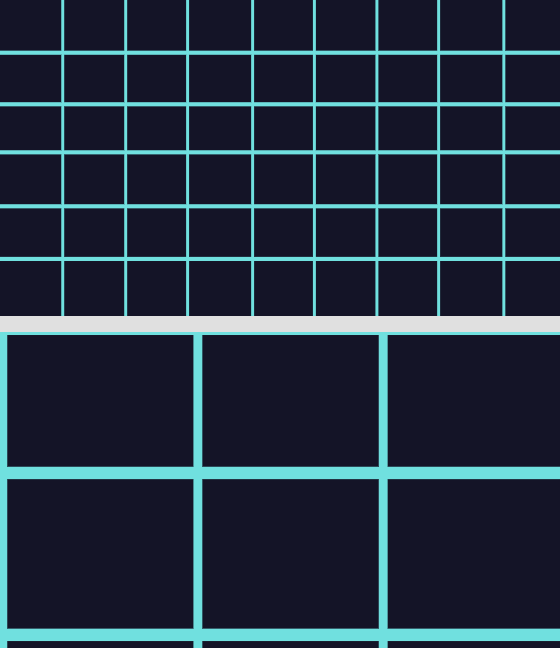
Top: the whole. Bottom: its middle third, enlarged.
Write a Shadertoy shader that draws this pattern.

```glsl
// A bright cyan grid on dark navy: eight upright lines and five level ones.
// Each pixel finds its nearest line on both axes; layered sines nudge the
// lines off an even pitch, and box coverage smooths their edges.

// Lengths are in canvas heights
const vec3 BACKGROUND = vec3(0.078, 0.080, 0.152);
const vec3 LINE_COLOR = vec3(0.440, 0.880, 0.875);

const float COLUMN_COUNT = 8.0;
const float COLUMN_START = 0.1981;
const float COLUMN_PITCH = 0.1991;
const float COLUMN_WIDTH = 0.0094;

const float ROW_COUNT = 5.0;
const float ROW_START = 0.1842;
const float ROW_PITCH = 0.1628;
const float ROW_WIDTH = 0.0131;

// Three sine layers of spacing drift per axis
const vec3 COLUMN_DRIFT = vec3(0.00267, 0.0016, 0.0010);
const vec3 COLUMN_FREQ  = vec3(1.5708, 3.1416, 0.7854);
const vec3 COLUMN_PHASE = vec3(0.709, 3.1416, -1.571);
const vec3 ROW_DRIFT = vec3(0.00493, 0.00352, 0.0);
const vec3 ROW_FREQ  = vec3(1.2566, 2.5133, 0.0);
const vec3 ROW_PHASE = vec3(-2.364, -4.685, 0.0);

// Distance from x to the centre of the nearest line in a finite, uneven row
float lineDistance(float x, float start, float pitch, float count,
                   vec3 drift, vec3 freq, vec3 phase) {
    float index = clamp(floor((x - start) / pitch + 0.5), 0.0, count - 1.0);
    float centre = start + pitch * index + dot(drift, cos(freq * index + phase));
    return abs(x - centre);
}

// Share of a pixel covered by a line of the given width
float coverage(float dist, float width, float pixel) {
    return clamp((0.5 * width - dist) / pixel + 0.5, 0.0, 1.0);
}

void mainImage(out vec4 fragColor, in vec2 fragCoord) {
    float pixel = 1.0 / iResolution.y;
    vec2 p = fragCoord * pixel;

    float columnDist = lineDistance(p.x, COLUMN_START, COLUMN_PITCH, COLUMN_COUNT,
                                    COLUMN_DRIFT, COLUMN_FREQ, COLUMN_PHASE);
    float rowDist = lineDistance(p.y, ROW_START, ROW_PITCH, ROW_COUNT,
                                 ROW_DRIFT, ROW_FREQ, ROW_PHASE);

    // Union of both sets of lines
    float grid = max(coverage(columnDist, COLUMN_WIDTH, pixel),
                     coverage(rowDist, ROW_WIDTH, pixel));

    fragColor = vec4(mix(BACKGROUND, LINE_COLOR, grid), 1.0);
}
```
